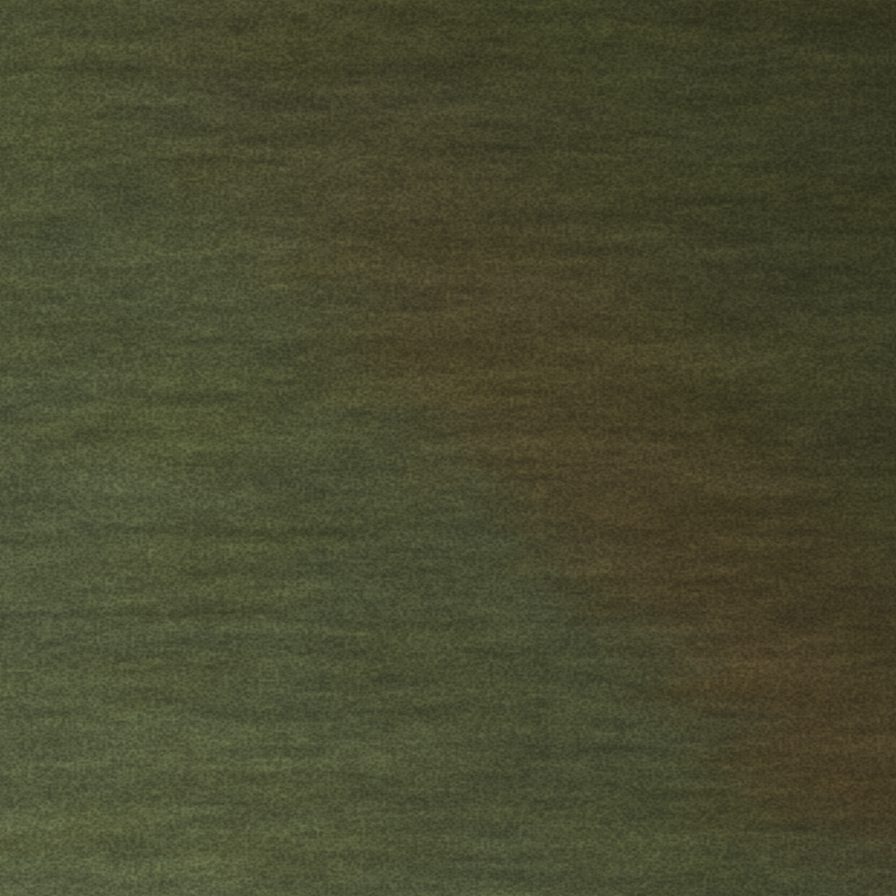
Reproduce this texture procedurally as a Shadertoy shader.

```glsl
// Brushed olive cloth with horizontal streaks, fine grain and a diagonal rust glow.

const vec3 SHADOW_OLIVE = vec3(0.212, 0.218, 0.140);
const vec3 PALE_MOSS    = vec3(0.345, 0.375, 0.262);
const vec3 RUST_TINT    = vec3(1.09, 0.905, 0.87);
const vec3 YELLOW_TINT  = vec3(1.025, 1.005, 0.91);

vec2 hash2(vec2 cell) {
    vec3 p = fract(cell.xyx * vec3(0.1031, 0.1030, 0.0973));
    p += dot(p, p.yzx + 33.33);
    return fract((p.xx + p.yz) * p.zy);
}

// Smooth value noise, centred on zero
float valueNoise(vec2 p) {
    vec2 cell = floor(p);
    vec2 f = fract(p);
    f = f * f * (3.0 - 2.0 * f);
    float low  = mix(hash2(cell).x, hash2(cell + vec2(1, 0)).x, f.x);
    float high = mix(hash2(cell + vec2(0, 1)).x, hash2(cell + vec2(1, 1)).x, f.x);
    return mix(low, high, f.y) - 0.5;
}

// Distance to the nearest scattered point, roughly centred on zero
float cellNoise(vec2 p) {
    vec2 cell = floor(p);
    float nearest = 2.0;
    for (int y = -1; y <= 1; y++) {
        for (int x = -1; x <= 1; x++) {
            vec2 neighbour = cell + vec2(x, y);
            nearest = min(nearest, length(neighbour + hash2(neighbour) - p));
        }
    }
    return nearest - 0.48;
}

// Slow drift from layered sines
float softWaves(vec2 p) {
    float sum = 0.0;
    float weight = 0.5;
    for (int i = 0; i < 4; i++) {
        sum += weight * sin(p.x + 1.7 * sin(p.y)) * cos(p.y + 0.8 * p.x);
        p = mat2(1.5, 0.9, -0.9, 1.5) * p + 2.3;
        weight *= 0.55;
    }
    return sum;
}

// Long thin horizontal fibres in several widths
float streaks(vec2 p, vec2 scale, float falloff) {
    float sum = 0.0;
    float weight = 1.0;
    for (int i = 0; i < 4; i++) {
        sum += weight * valueNoise(p * scale + 17.3 * float(i));
        scale *= vec2(2.0, 1.65);
        weight *= falloff;
    }
    return sum;
}

// Rust band: crisp lower edge, slow fade above, stronger to the right
float rustGlow(vec2 p, float wobble) {
    float across = (p.x + p.y - 1.05) * 0.707 + wobble;
    float rise = smoothstep(-0.13, 0.04, across);
    float fade = 1.0 - smoothstep(0.02, 0.44, across);
    return rise * fade * smoothstep(0.05, 0.95, p.x + 0.1);
}

void mainImage(out vec4 fragColor, in vec2 fragCoord) {
    vec2 uv = fragCoord / iResolution.xy;
    float drift = softWaves(uv * 6.0 + 1.0);

    // Broad light from lower left to upper right
    float light = 1.0 - 0.64 * uv.x - 0.36 * uv.y + 0.03 * drift;
    vec3 color = mix(SHADOW_OLIVE, PALE_MOSS, light);

    // Warm patches, with edges frayed along the fibres
    float fray = streaks(uv, vec2(4.0, 18.0), 0.75);
    float rust = rustGlow(uv, 0.02 * drift + 0.05 * fray);
    float yellow = smoothstep(-0.6, 0.8, drift * 0.3 + fray * 0.7 + 0.35 * (uv.y - 0.5));
    color *= mix(vec3(1.0), RUST_TINT, rust);
    color *= mix(vec3(1.0), YELLOW_TINT, yellow);

    // Fibres, gently bent
    vec2 bent = uv + vec2(0.0, 0.002 * sin(uv.x * 13.0 + 4.0 * sin(uv.y * 9.0)));
    float fibre = streaks(bent + 5.0, vec2(6.0, 54.0), 0.95);
    color *= 1.0 + 0.12 * fibre;

    // Woven grain
    float grain = cellNoise(uv * vec2(210.0, 270.0));
    float speck = valueNoise(uv * vec2(310.0, 370.0) + 40.0);
    color *= 1.0 + 0.23 * grain + 0.25 * speck;

    fragColor = vec4(color, 1.0);
}
```
